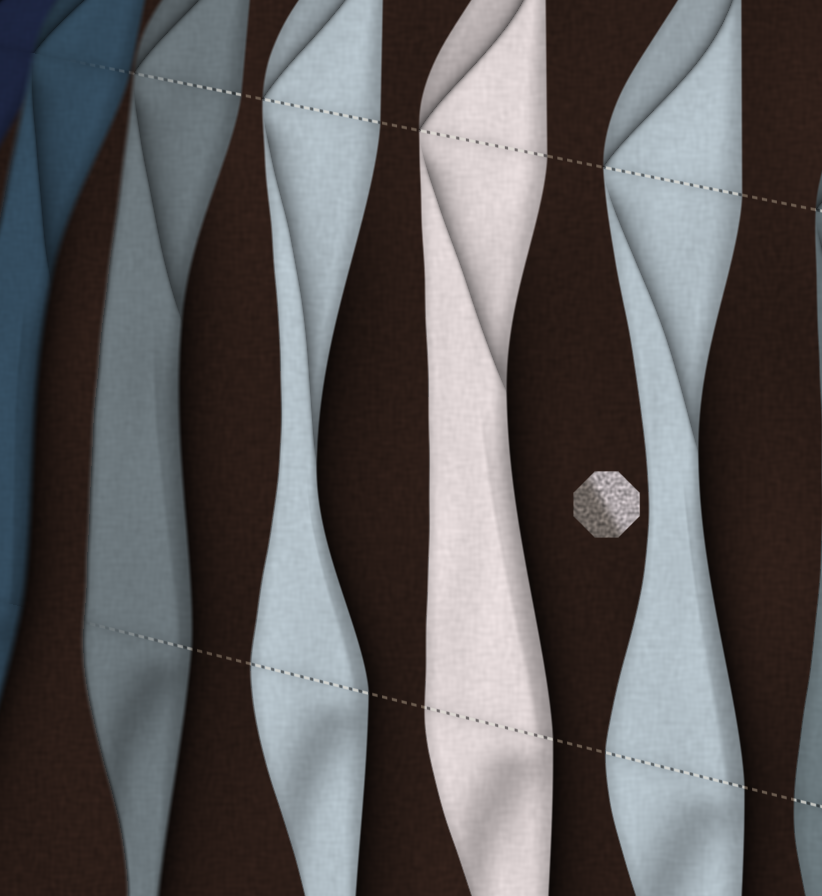
Write a Shadertoy shader that draws this texture.

```glsl
// Twisted fabric tucks in blues, grey and pink, stitched across dark brown cloth.

vec2 gradientAt(vec2 cell) {
    vec3 q = fract(vec3(cell.xyx) * vec3(0.1031, 0.1030, 0.0973));
    q += dot(q, q.yzx + 33.33);
    return 2.0 * fract((q.xx + q.yz) * q.zy) - 1.0;
}

float gradientNoise(vec2 p) {
    vec2 i = floor(p), f = fract(p);
    vec2 u = f * f * (3.0 - 2.0 * f), e = vec2(0.0, 1.0);
    float low = mix(dot(gradientAt(i), f), dot(gradientAt(i + e.yx), f - e.yx), u.x);
    float high = mix(dot(gradientAt(i + e.xy), f - e.xy), dot(gradientAt(i + 1.0), f - 1.0), u.x);
    return mix(low, high, u.y);
}

// Narrowing between two seams, strongest at t = peak
float pinch(float t, float peak) {
    float u = t < peak ? 0.5 * t / peak : 0.5 + 0.5 * (t - peak) / (1.0 - peak);
    return pow(abs(sin(3.14159 * u)), 1.5);
}

// Light and shadow of the folds; s runs across the tuck, t down between seams
float foldLight(float s, float t, float peak, float width) {
    float light = 1.0 - 0.22 * smoothstep(0.78, 1.0, s) - 0.12 * (1.0 - smoothstep(0.0, 0.12, s));
    if (t < 0.0) {
        // Raised flap above the upper seam
        float gap = (s + 2.6 * t) * width;
        light *= gap < 0.0 ? 0.84 : 1.0;
        light *= 1.0 - 0.5 * exp(-abs(gap) * (gap < 0.0 ? 130.0 : 350.0));
    } else if (t < 1.0) {
        // The front layer crosses over the back one, then creases below the waist
        float gap = (s - pow(t / peak, 1.5)) * width;
        float shadow = exp(-abs(gap) * (gap > 0.0 ? 65.0 : 500.0));
        float above = 1.0 - smoothstep(peak - 0.05, peak + 0.05, t);
        light *= 1.0 - 0.48 * shadow * smoothstep(0.0, 0.08, t) * above;
        float crease = s - 0.45 - 0.4 * t;
        light *= 1.0 - 0.12 * smoothstep(0.0, 0.06, crease) * smoothstep(peak, peak + 0.15, t);
    } else {
        // Soft hollow below the lower seam
        float hollow = (s - 0.9 + 3.0 * (t - 1.0)) / 0.24;
        light *= 1.0 - 0.24 * exp(-hollow * hollow) * smoothstep(1.0, 1.07, t);
    }
    return light;
}

void mainImage(out vec4 fragColor, in vec2 fragCoord) {
    vec2 p = fragCoord / iResolution.y;
    float pixel = 1.0 / iResolution.y;
    float focus = smoothstep(0.0, 0.35, p.x);
    float soft = max(mix(0.006, 0.0015, focus), pixel);

    // t is 0 on the upper slanted seam and 1 on the lower one
    float span = 0.619 + 0.05 * p.x;
    float t = (0.948 - 0.2 * p.x - p.y) / span;

    // Brown cloth with fine weave and broad tonal drift
    float weave = gradientNoise(p * vec2(210.0, 80.0)) + gradientNoise(p * vec2(80.0, 210.0));
    float drift = gradientNoise(p * vec2(9.0, 4.0) + 7.0);
    vec3 color = vec3(0.168, 0.113, 0.092) * (1.0 + 0.16 * weave + 0.22 * drift);

    // Small pale faceted scrap resting on the cloth
    vec2 q = abs(p - vec2(0.677, 0.437));
    float scrap = max(max(q.x, q.y), (q.x + q.y) * 0.74) - 0.037;
    float facet = smoothstep(-0.01, 0.01, p.x - 0.675 + 0.6 * (p.y - 0.437));
    float speckle = gradientNoise(p * 240.0);
    vec3 scrapColor = mix(vec3(0.43, 0.40, 0.38), vec3(0.68, 0.65, 0.66), facet) * (1.0 + 0.6 * speckle);
    color = mix(color, scrapColor, 1.0 - smoothstep(-pixel, pixel, scrap));

    // Per tuck: dye, left and right narrowing, height of the waist
    vec3 dye[7] = vec3[7](vec3(0.11, 0.14, 0.24), vec3(0.20, 0.29, 0.36),
        vec3(0.42, 0.46, 0.48), vec3(0.70, 0.75, 0.78), vec3(0.88, 0.84, 0.84),
        vec3(0.70, 0.75, 0.78), vec3(0.42, 0.47, 0.49));
    float leftPinch[7] = float[7](0.0, 0.0, -0.01, 0.028, 0.008, 0.049, 0.02);
    float rightPinch[7] = float[7](0.03, 0.04, 0.043, 0.063, 0.048, 0.05, 0.05);
    float waist[7] = float[7](0.4, 0.4, 0.42, 0.62, 0.42, 0.45, 0.5);
    float onTucks = 0.0;

    for (int i = 0; i < 7; i++) {
        float d = float(i) - 3.0;
        float left = mix(0.293 + d * (0.159 + 0.0156 * d), 0.280 + d * (0.190 + 0.004 * d), t);
        float right = left + 0.1315 + 0.0117 * d;
        if (t > 0.0 && t < 1.0) {
            left += leftPinch[i] * pinch(t, 0.57);
            right -= rightPinch[i] * pinch(t, waist[i]);
        } else {
            float wave = sin(3.14159 * t);
            left += (t < 0.0 ? 0.124 : 0.075) * wave * wave;
            right -= t < 0.0 ? 0.0 : 0.012 * wave * wave;
        }
        left += 0.0015 * gradientNoise(vec2(d * 5.3, p.y * 18.0));

        // Shadow thrown on the cloth to the right
        float clothShadow = exp(-max(p.x - right, 0.0) * 42.0) * step(left, p.x);
        color *= 1.0 - 0.72 * clothShadow * smoothstep(0.05, 0.5, t);

        // Lit fabric
        float width = right - left;
        float s = (p.x - left) / width;
        float light = foldLight(s, t, waist[i], width);
        light *= 1.0 + 0.07 * gradientNoise(vec2(s * 3.0 + d * 9.0 + t * 2.0, t * 5.0)) + 0.05 * weave;
        float seamDip = min(abs(t), abs(t - 1.0)) * span;
        light *= 1.0 - 0.1 * exp(-seamDip * 130.0);
        float cover = smoothstep(-soft, soft, p.x - left) * smoothstep(-soft, soft, right - p.x);
        color = mix(color, dye[i] * light, cover);
        onTucks = max(onTucks, cover);
    }

    // Running stitches with small needle holes
    float seam = min(abs(t), abs(t - 1.0)) * span;
    float dash = abs(fract(p.x * 92.0) - 0.5);
    float thread = 1.0 - smoothstep(0.0016 - pixel, 0.0016 + pixel, seam);
    float visible = thread * smoothstep(0.06, 0.3, p.x);
    color *= 1.0 - 0.45 * visible * onTucks * smoothstep(0.28, 0.42, dash);
    vec3 threadColor = mix(vec3(0.50, 0.44, 0.38), vec3(0.88, 0.87, 0.84), onTucks);
    color = mix(color, threadColor, 0.75 * visible * (1.0 - smoothstep(0.2, 0.34, dash)));

    fragColor = vec4(clamp(color, 0.0, 1.0), 1.0);
}
```
